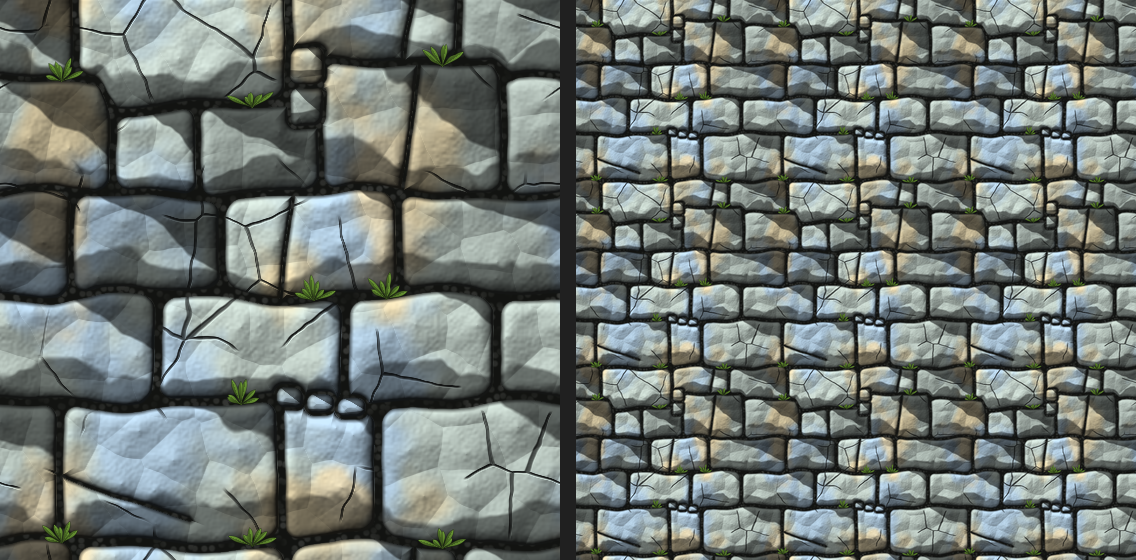
Left: one tile. Right: repeated 3 by 3.
A WebGL 1 fragment shader for this texture:

```glsl
precision highp float;
// Sunlit dry-stone wall: five wrapping courses of chipped blocks, pebbles and sprigs.
uniform vec2 u_resolution;
const float TAU = 6.2831853;

float hash(vec2 p) { return fract(sin(dot(p, vec2(127.1, 311.7))) * 43758.5); }

// Value noise with n whole cells across the tile
float noise(vec2 p, float n) {
  vec2 i = floor(p * n), f = fract(p * n), a = mod(i, n), b = mod(i + 1.0, n);
  f = f * f * (3.0 - 2.0 * f);
  return mix(mix(hash(a), hash(vec2(b.x, a.y)), f.x),
             mix(hash(vec2(a.x, b.y)), hash(b), f.x), f.y);
}
float fbm(vec2 p, float n) {
  float sum = 0.0, amp = 0.53;
  for (int i = 0; i < 4; i++) { sum += amp * noise(p, n); n *= 2.0; amp *= 0.5; }
  return sum;
}
// Wrapping cellular noise: nearest and second nearest distance
vec2 cells(vec2 p, float n) {
  vec2 i = floor(p * n), f = fract(p * n), best = vec2(9.0);
  for (int j = 0; j < 9; j++) {
    vec2 o = vec2(mod(float(j), 3.0), floor(float(j) / 3.0)) - 1.0, k = mod(i + o, n);
    float d = length(o + vec2(hash(k), hash(k + 57.3)) - f);
    best = d < best.x ? vec2(d, best.x) : vec2(best.x, min(best.y, d));
  }
  return best;
}
// Height of the joint below course r
float ledge(float r, float x) {
  float k = mod(r, 5.0);
  float base = k < 0.5 ? 0.03 : k < 1.5 ? 0.28 : k < 2.5 ? 0.473 : k < 3.5 ? 0.652 : 0.86;
  x = fract(x);
  float sag = smoothstep(0.17, 0.21, x) * (1.0 - smoothstep(0.51, 0.54, x));
  float rise = smoothstep(0.54, 0.58, x) * (1.0 - smoothstep(0.88, 0.92, x));
  base += step(3.5, k) * (0.03 * rise - 0.05 * sag) + floor(r / 5.0);
  return base + 0.007 * sin(TAU * 2.0 * x + k * 2.1) + 0.004 * sin(TAU * 5.0 * x + k * 4.0);
}
vec4 joints(float r) {
  if (r < 0.5) return vec4(0.107, 0.501, 0.677, 0.677);
  if (r < 1.5) return vec4(0.283, 0.619, 0.888, 0.888);
  if (r < 2.5) return vec4(0.13, 0.395, 0.714, 0.714);
  return r < 3.5 ? vec4(0.198, 0.355, 0.57, 0.9) : vec4(0.13, 0.515, 0.82, 0.82);
}
float least(vec4 v) { return min(min(v.x, v.y), min(v.z, v.w)); }
float roundBox(vec2 p, vec2 extent, float radius) {
  vec2 q = abs(p) - extent + radius;
  return length(max(q, 0.0)) + min(max(q.x, q.y), 0.0) - radius;
}
// Block under p: position inside it (xy), signed distance (z), random id (w)
vec4 stone(vec2 p) {
  p = fract(p + 0.016 * vec2(fbm(p, 7.0) - 0.5, fbm(p + 0.37, 7.0) - 0.5));
  if (p.y < ledge(0.0, p.x)) p.y += 1.0;
  float r = 0.0;
  for (int i = 1; i < 5; i++) r += step(ledge(float(i), p.x), p.y);
  float low = ledge(r, p.x), left = least(fract(p.x - joints(r)));
  vec2 size = vec2(left + least(fract(joints(r) - p.x)), ledge(r + 1.0, p.x) - low);
  vec2 at = vec2(left, p.y - low);
  float id = hash(vec2(floor(fract(p.x - left) * 200.0 + 0.5), r + 3.0));
  float d = roundBox(at - 0.5 * size, 0.5 * size - mix(0.004, 0.008, id), 0.026);
  // Narrow splits through some blocks
  float split = r < 1.5 ? -1.0 : r < 2.5 ? 0.51 : 0.73;
  d = max(d, 0.003 - abs(p.x - split - 0.12 * (at.y - 0.07)));
  if (r < 0.5) d = max(d, 0.003 - abs(0.35 * (p.x - 0.23) + p.y - 0.11) - max(abs(p.x - 0.22) - 0.12, 0.0));
  vec4 block = vec4(at / size, d, id);
  // Chinking stones wedged into the wide joints
  for (int i = 0; i < 5; i++) {
    float k = float(i), x = 0.41 + 0.055 * k;
    vec2 c = k < 1.5 ? vec2(0.546, 0.81 + 0.072 * k) : vec2(x, ledge(1.0, x));
    vec2 s = k < 1.5 ? vec2(0.029, 0.032) : vec2(0.024, 0.017);
    float chip = roundBox(p - c, s, 0.014);
    block.z = max(block.z, 0.006 - chip);
    if (chip < 0.003) block = vec4((p - c) / s * 0.5 + 0.5, chip, hash(vec2(k, 9.0)));
  }
  return block;
}
// Thin wandering fractures, 1 on the line
float cracks(vec2 p) {
  vec2 c = cells(p + 0.05 * vec2(fbm(p, 8.0), fbm(p + 0.61, 8.0)), 6.0);
  return (1.0 - smoothstep(0.008, 0.032, c.y - c.x)) * smoothstep(0.48, 0.58, noise(p + 0.23, 9.0));
}
float relief(vec2 p) {
  float e = 1.0 - clamp(-stone(p).z / 0.024, 0.0, 1.0);
  return 0.017 * sqrt(1.0 - e * e) + 0.022 * fbm(p, 6.0) + 0.0007 * noise(p, 160.0)
    - 0.018 * cells(p + 0.03 * fbm(p, 9.0), 11.0).x - 0.003 * cracks(p);
}
// Fan of leaves: coverage and brightness
vec2 sprig(vec2 p, float seed, float aa) {
  vec2 leaf = vec2(0.0);
  for (int i = 0; i < 7; i++) {
    float k = float(i), a = (k - 3.0) * 0.36 + hash(vec2(k, seed)) * 0.4 - 0.2;
    float len = mix(0.022, 0.05, hash(vec2(seed, k + 4.0)));
    vec2 q = vec2(p.x * cos(a) - p.y * sin(a), p.x * sin(a) + p.y * cos(a));
    float t = clamp(q.y / len, 0.0, 1.0);
    float d = abs(q.x) - 0.026 * t * t * (1.0 - t) - 0.0005 + abs(q.y - t * len);
    leaf = mix(leaf, vec2(1.0, 0.5 + 0.5 * t + 0.3 * step(0.0, q.x)), 1.0 - smoothstep(-aa, aa, d));
  }
  return leaf;
}
void main() {
  vec2 p = gl_FragCoord.xy / u_resolution, e = vec2(0.0018, 0.0);
  float aa = 1.0 / u_resolution.y, h = relief(p);
  vec4 s = stone(p);
  // Sunlight, ragged undercut and slanting shadow
  vec2 slope = vec2(relief(p + e.xy) - h, relief(p + e.yx) - h) / e.x;
  float sun = dot(normalize(vec3(-slope, 1.0)), normalize(vec3(-0.42, 0.6, 0.68)));
  float tone = (0.67 + 0.7 * (sun - 0.68)) * mix(0.9, 1.1, s.w), rough = fbm(p + 0.4, 8.0) - 0.5;
  float under = 1.0 - smoothstep(0.25, 0.31, s.y + 0.7 * rough);
  float shade = smoothstep(0.0, 0.035, 0.8 * s.x + 0.9 * s.y + 0.35 * rough - mix(0.9, 1.5, s.w));
  tone *= (1.0 - 0.45 * under) * (1.0 - 0.53 * shade * (1.0 - 0.5 * under));
  tone *= mix(0.55, 1.0, smoothstep(0.0, 0.008, -s.z)) * (1.0 - 0.6 * cracks(p));
  // Mineral tints over earthy gravel joints
  vec3 tint = mix(vec3(0.96, 1.03, 0.99), vec3(0.88, 1.01, 1.11), smoothstep(0.45, 0.65, fbm(p + 0.15, 5.0)));
  tint = mix(tint, vec3(1.13, 1.01, 0.77), 0.75 * smoothstep(0.52, 0.7, fbm(p + 0.7, 5.0)));
  float gravel = 1.0 - smoothstep(0.2, 0.5, cells(p, 64.0).x);
  vec3 earth = vec3(0.07, 0.075, 0.065) + 0.14 * gravel * noise(p, 32.0);
  vec3 color = mix(earth, clamp(tone, 0.08, 0.92) * tint, 1.0 - smoothstep(-aa, aa, s.z));
  // Sprigs rooted along the joints
  for (int i = 0; i < 9; i++) {
    float k = float(i), n = mod(k, 3.0), x = k < 5.5 ? 0.11 + 0.34 * n : 0.43 + 0.13 * n;
    float r = k < 2.5 ? 0.0 : k < 5.5 ? 4.0 : n < 0.5 ? 1.0 : 2.0;
    vec2 leaf = sprig(fract(p - vec2(x, ledge(r, x) - 0.005) + 0.5) - 0.5, k, aa);
    color = mix(color, vec3(0.33, 0.47, 0.16) * leaf.y, leaf.x);
  }
  gl_FragColor = vec4(color, 1.0);
}
```
